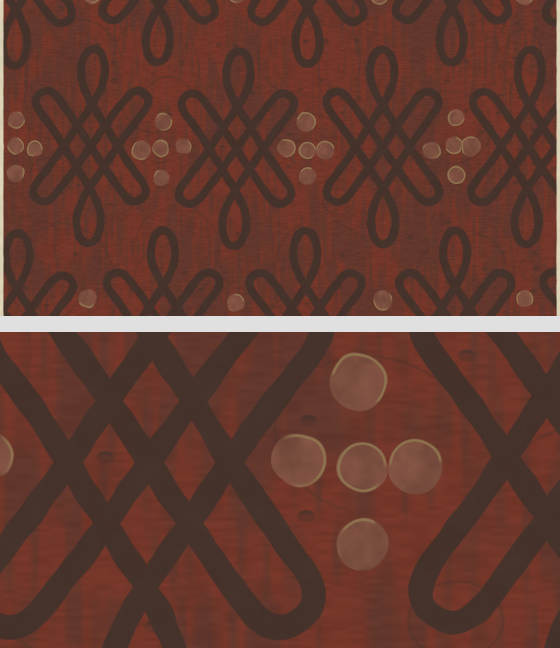
Top, the full canvas; bottom, a detail of the centre.
Reproduce this pattern procedurally as a Shadertoy shader.

```glsl
// Staggered rows of dark six-looped knots with dot rosettes on a worn red ground
#define PITCH vec2(0.461, 0.572)   // column and row spacing
#define ORIGIN vec2(0.283, 0.532)  // centre of one knot
#define KNOT_UNIT 0.002315         // size of one control-point unit
#define LINE_HALF 0.0128
#define DOT_RADIUS 0.029
#define BORDER 0.011
#define RED vec3(0.455, 0.212, 0.160)
#define BROWN vec3(0.385, 0.215, 0.175)
#define DARK vec3(0.262, 0.197, 0.170)
#define PINK vec3(0.490, 0.315, 0.255)
#define CREAM vec3(0.87, 0.83, 0.72)

// One quarter of the knot as a quadratic B-spline; reflection gives the rest
const vec2 KNOT[9] = vec2[9](
    vec2(-12, 133), vec2(12, 133), vec2(20, 88), vec2(-20, 26), vec2(-54, -26),
    vec2(-83, -62), vec2(-62, -80), vec2(-42, -63), vec2(42, 63));

float hash(vec2 p) {
    vec3 q = fract(p.xyx * vec3(0.1031, 0.1030, 0.0973));
    q += dot(q, q.yzx + 33.33);
    return fract((q.x + q.y) * q.z);
}

vec2 hash2(vec2 p) { return vec2(hash(p + 17.3), hash(p + 71.9)); }

float noise(vec2 p) {
    vec2 i = floor(p), f = fract(p);
    f = f * f * (3.0 - 2.0 * f);
    return mix(mix(hash(i), hash(i + vec2(1, 0)), f.x),
               mix(hash(i + vec2(0, 1)), hash(i + vec2(1, 1)), f.x), f.y);
}

float fbm(vec2 p) {
    return 0.5 * noise(p) + 0.3 * noise(p * 2.1 + 9.0) + 0.2 * noise(p * 4.3 + 23.0);
}

float segment(vec2 p, vec2 a, vec2 b) {
    vec2 d = b - a;
    return length(p - a - d * clamp(dot(p - a, d) / dot(d, d), 0.0, 1.0));
}

float knotDistance(vec2 p) {
    p = abs(p) / KNOT_UNIT;
    float d = 1e3;
    for (int k = 0; k < 7; k++) {
        vec2 start = 0.5 * (KNOT[k] + KNOT[k + 1]);
        vec2 end = 0.5 * (KNOT[k + 1] + KNOT[k + 2]);
        vec2 a = start;
        for (int s = 1; s <= 8; s++) {
            float t = float(s) / 8.0;
            vec2 b = mix(mix(start, KNOT[k + 1], t), mix(KNOT[k + 1], end, t), t);
            d = min(d, segment(p, abs(a), abs(b)));
            a = b;
        }
    }
    return d * KNOT_UNIT;
}

// Distance to the edge of five hand-placed dots in a cross
float rosetteDistance(vec2 p, vec2 cell) {
    float d = 1e3;
    for (int k = 0; k < 5; k++) {
        float a = 1.5708 * float(k);
        vec2 arm = k < 4 ? vec2(0.062, 0.088) * vec2(cos(a), sin(a)) : vec2(0.0);
        vec2 id = cell * 5.0 + float(k) * 3.7;
        vec2 q = p - arm - 0.016 * (hash2(id) - 0.5);
        d = min(d, length(q) - DOT_RADIUS * (0.86 + 0.24 * hash(id)));
    }
    return d;
}

// Worn paint: brushed streaks, scribbled arcs and small oval marks
vec3 ground(vec2 p, float px) {
    float tone = 0.6 * fbm(p * vec2(9, 5)) + 0.4 * noise(p * vec2(110, 14));
    vec3 col = mix(RED, BROWN, smoothstep(0.34, 0.66, tone));
    col *= 0.95 + 0.10 * noise(p * vec2(60, 260));

    float scratch = 0.0;
    for (int k = 0; k < 44; k++) {
        vec2 id = vec2(float(k), 5.0);
        vec2 q = p - hash2(id) * vec2(1.8, 1.0);
        q.y *= 0.7 + 0.7 * hash(id);
        float ring = abs(length(q) - 0.04 - 0.13 * hash(id + 3.0) - 0.012 * noise(p * 12.0));
        float gap = smoothstep(0.35, 0.6, noise(p * 9.0 + float(k) * 7.0));
        scratch = max(scratch, gap * (1.0 - smoothstep(0.0005, 0.0012 + px, ring)));
    }
    col = mix(col, DARK, 0.30 * scratch);

    vec2 grid = p * 18.0, id = floor(grid);
    vec2 q = (fract(grid) - 0.3 - 0.4 * hash2(id)) / 18.0;
    float oval = length(q * vec2(0.75, 1.1)) - 0.007;
    float chance = 0.10 + 0.22 * smoothstep(1.45, 1.75, p.x);
    float mark = step(hash(id + 40.0), chance) * smoothstep(px, -px, oval);
    return mix(col, DARK, mark * (0.3 + 0.4 * smoothstep(0.0, 0.004, q.y)));
}

void mainImage(out vec4 fragColor, in vec2 fragCoord) {
    vec2 p = fragCoord / iResolution.y;
    float px = 1.0 / iResolution.y, width = iResolution.x * px;
    vec3 col = ground(p, px);
    float wobble = 0.003 * (noise(p * 45.0) - 0.5);
    float wear = fbm(p * 38.0);

    // Knots of neighbouring rows interlock, so draw the two nearest rows
    float below = floor((p.y - ORIGIN.y) / PITCH.y);
    for (int i = 0; i < 2; i++) {
        float row = below + float(i);
        float shift = 0.5 * mod(row, 2.0);
        float u = (p.x - ORIGIN.x) / PITCH.x - shift;
        vec2 cell = vec2(floor(u + 0.5), row);
        vec2 q = p - ORIGIN - (cell + vec2(shift, 0)) * PITCH;
        q -= 0.014 * (hash2(cell) - 0.5);
        q.x += q.y * 0.06 * (hash(cell + 8.0) - 0.5);
        float line = smoothstep(px, -px, knotDistance(q) - LINE_HALF + wobble);
        col = mix(col, DARK * (0.94 + 0.12 * wear), line * (0.90 + 0.10 * wear));

        cell.x = floor(u);
        q = p - ORIGIN - (cell + vec2(shift + 0.5, 0)) * PITCH;
        float dots = rosetteDistance(q, cell) + 1.6 * wobble;
        col = mix(col, PINK * (0.86 + 0.28 * wear), 0.95 * smoothstep(px, -px, dots));
        float rim = smoothstep(0.0015 + px, 0.0, abs(dots + 0.002));
        col = mix(col, vec3(0.56, 0.46, 0.31), rim * smoothstep(0.4, 0.65, noise(p * 33.0)));
    }

    // Bare margins at both sides
    float edge = min(p.x, width - p.x) - BORDER + 0.5 * wobble;
    col = mix(col, CREAM * (0.95 + 0.08 * wear), smoothstep(px, -px, edge));
    fragColor = vec4(col, 1.0);
}
```
